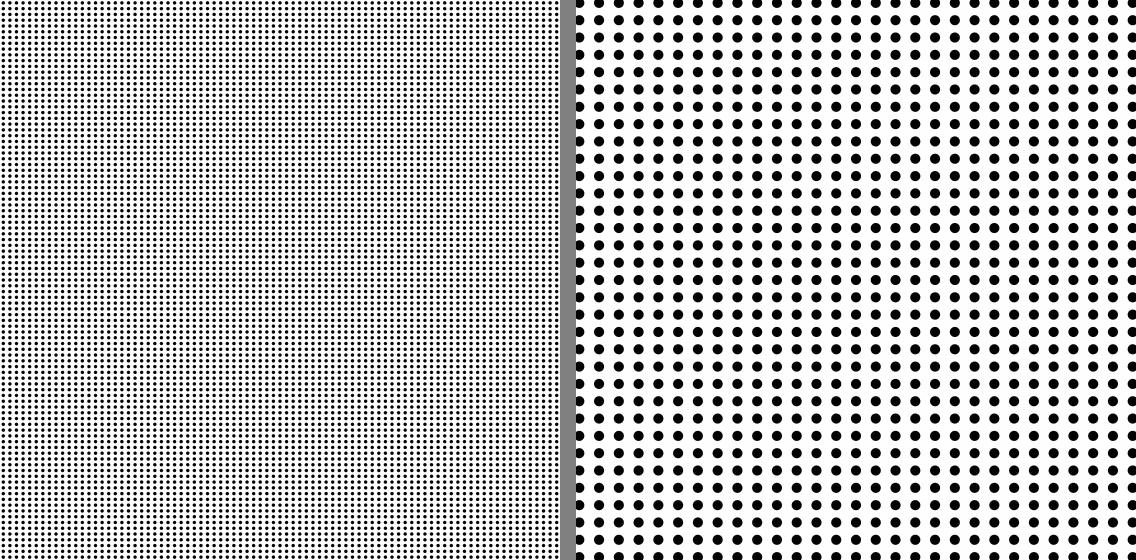
Left, the full canvas; right, a detail of the centre.
Give the GLSL for this pattern, as a Shadertoy shader.

```glsl
// Dense upright grid of small round black dots on white paper.

const vec2  GRID_COUNT  = vec2(85.0, 97.0);  // dots across and down
const float DOT_RADIUS  = 0.0030;            // fraction of the canvas
const vec3  PAPER_COLOR = vec3(0.995);
const vec3  INK_COLOR   = vec3(0.008);

// Signed distance to the dot at the centre of the nearest cell
float dotGridDistance(vec2 canvasPos) {
    vec2 cellPos = fract(canvasPos * GRID_COUNT) - 0.5;
    return length(cellPos / GRID_COUNT) - DOT_RADIUS;
}

void mainImage(out vec4 fragColor, in vec2 fragCoord) {
    vec2 canvasPos = fragCoord / iResolution.xy;
    float pixelSize = 1.0 / min(iResolution.x, iResolution.y);

    // Edge blended over one pixel
    float ink = clamp(0.5 - dotGridDistance(canvasPos) / pixelSize, 0.0, 1.0);

    fragColor = vec4(mix(PAPER_COLOR, INK_COLOR, ink), 1.0);
}
```
